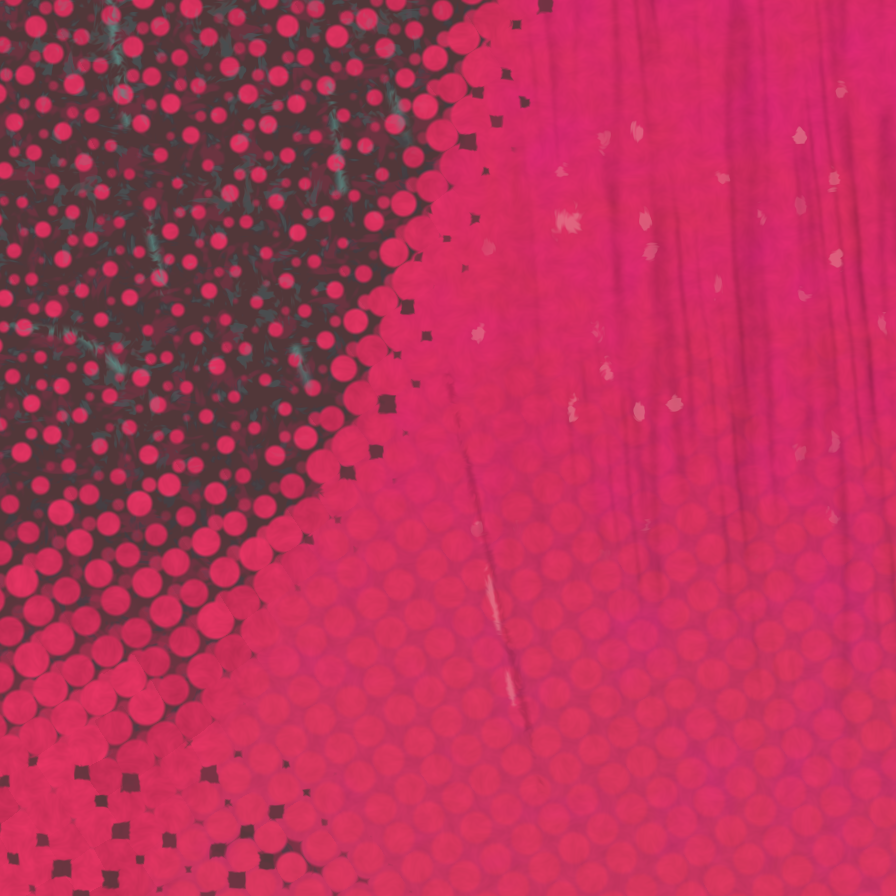
This background is drawn by a Shadertoy shader. Its source:

```glsl
// Worn halftone print: crimson dots over a dark brown corner, merging into scratched pink paint.
#define PITCH 0.0392
#define DOT_MIN 0.20
#define DOT_FULL 0.84
#define SOFTNESS 0.0016
#define STREAK 0.10
#define GHOST 0.9
#define CHIP_GRID 23.0
#define CHIP_RATE 0.15

const vec3 PINK = vec3(0.83, 0.18, 0.36), MAGENTA = vec3(0.83, 0.14, 0.46);
const vec3 CRIMSON = vec3(0.84, 0.19, 0.36), PALE = vec3(0.90, 0.50, 0.56);
const vec3 BROWN = vec3(0.32, 0.215, 0.225), PLUM = vec3(0.52, 0.19, 0.28);
const vec3 TEAL = vec3(0.36, 0.56, 0.53), SLATE = vec3(0.22, 0.25, 0.28);
const vec2 ORIGIN = vec2(0.035, 0.547);
const mat2 TURN = mat2(0.836, 0.548, -0.548, 0.836);
// Worn marks in the dark area: start xy, end xy
const vec4 MARKS[7] = vec4[7](
    vec4(0.122, 1.00, 0.142, 0.862), vec4(0.368, 0.905, 0.382, 0.79),
    vec4(0.438, 0.895, 0.464, 0.82), vec4(0.01, 0.638, 0.09, 0.625),
    vec4(0.09, 0.625, 0.135, 0.588), vec4(0.165, 0.755, 0.182, 0.675),
    vec4(0.33, 0.61, 0.345, 0.57));

float hash(vec2 p) {
    vec3 q = fract(vec3(p.xyx) * 0.1031);
    q += dot(q, q.yzx + 33.33);
    return fract((q.x + q.y) * q.z);
}
// Layered, warped sines in about -1..1
float waves(vec2 p) {
    float sum = 0.0, amp = 0.5;
    for (int i = 0; i < 4; i++) {
        p = mat2(0.8, 0.6, -0.6, 0.8) * p * 1.7 + 1.3;
        p += 0.6 * sin(p.yx * 0.8);
        sum += amp * sin(p.x) * sin(p.y);
        amp *= 0.7;
    }
    return sum;
}
float fall(float a, float b, float x) { return 1.0 - smoothstep(a, b, x); }
float segment(vec2 p, vec2 a, vec2 b) {
    vec2 ab = b - a;
    return length(p - a - ab * clamp(dot(p - a, ab) / dot(ab, ab), 0.0, 1.0));
}
// Signed distance across the curved border; positive on the painted side
float border(vec2 p) {
    float t = 1.0 - p.y;
    return p.x - (0.56 - 0.3 * t - 0.1 * t * t);
}
// Dark patch on the lower edge
float lowerPatch(vec2 p) {
    vec2 q = (p - vec2(0.33, 0.04)) / vec2(0.14, 0.045);
    q.y += 0.9 * q.x;
    return exp(-dot(q, q));
}
// Dot radius, in units of the pitch
float dotSize(vec2 p) {
    float r = DOT_MIN + 0.27 * fall(0.28, 0.56, p.y) + 0.17 * fall(0.12, 0.22, p.y);
    r += 0.09 * smoothstep(0.78, 1.0, p.y);
    return mix(r, DOT_FULL, smoothstep(-0.09, 0.08, border(p))) - 0.4 * lowerPatch(p);
}
// Rotated dot screen: edge distance, random value, distance to centre
vec3 halftone(vec2 p, vec2 origin, float scale) {
    vec2 q = (p - origin) * TURN / PITCH, base = floor(q + 0.5);
    vec3 best = vec3(9.0);
    for (int j = -1; j <= 1; j++)
    for (int i = -1; i <= 1; i++) {
        vec2 c = base + vec2(i, j);
        float rnd = hash(c + 40.0);
        float r = scale * dotSize(TURN * c * PITCH + origin) + 0.1 * (rnd - 0.5);
        float d = length(q - c - 0.1 * vec2(rnd - 0.5, hash(c + 71.0) - 0.5));
        if (d - r < best.x) best = vec3(d - r, rnd, d);
    }
    return best * vec3(PITCH, 1.0, 1.0);
}

void mainImage(out vec4 fragColor, in vec2 fragCoord) {
    vec2 p = fragCoord / iResolution.y;
    float aa = 0.7 / iResolution.y + SOFTNESS;
    float mottle = waves(p * 14.0), grain = waves(p * 75.0), side = border(p);

    // Dark ground, stained plum and slate
    float stain = 0.8 * fall(0.1, 0.45, p.y + 0.08 * mottle) + 0.5 * smoothstep(0.1, 0.5, waves(p * 40.0 + 9.0));
    vec3 ground = mix(BROWN, PLUM, min(stain, 0.85));
    ground = mix(ground, SLATE, 0.5 * smoothstep(0.1, 0.6, grain));

    // Paint: colour drift, dark hairline streaks and a faint dot screen
    vec3 dots = halftone(p, ORIGIN, 1.0);
    vec3 paint = mix(PINK, MAGENTA, clamp(0.2 + 0.4 * mottle + 0.4 * (p.x + p.y - 1.3), 0.0, 0.7));
    float x = p.x + 0.07 * p.y + 0.002 * mottle;
    float lines = pow(0.5 + 0.5 * sin(95.0 * x + 2.0 * sin(23.0 * x + 3.0 * p.y)), 5.0)
                + pow(0.5 + 0.5 * sin(230.0 * x + 2.5 * sin(41.0 * x + 5.0 * p.y)), 4.0);
    lines *= smoothstep(-0.5, 0.5, waves(vec2(p.x * 22.0, p.y * 4.0)));
    paint *= 1.02 + 0.04 * grain - STREAK * lines * smoothstep(0.48, 0.75, p.x) * smoothstep(0.0, 0.6, p.y);
    float ghost = smoothstep(0.36, 0.52, dots.z) * fall(0.3, 0.75, p.y + 0.1 * mottle);
    paint += GHOST * vec3(-0.07, -0.01, 0.01) * ghost + vec3(0.0, 0.03, 0.0) * fall(0.2, 0.6, p.y);

    // Large dots and their smaller companions
    vec3 small = halftone(p, ORIGIN + vec2(0.011, 0.021), 0.55);
    vec3 ink = mix(CRIMSON * (0.93 + 0.1 * dots.y + 0.06 * grain), paint, smoothstep(-0.04, 0.05, side));
    float companion = fall(-aa, aa, small.x) * (1.0 - lowerPatch(p)) * (0.3 + 0.6 * small.y);
    vec3 color = mix(mix(ground, ink, companion), ink, fall(-aa, aa, dots.x));

    // Square gaps left between merged dots
    vec2 q = (p - ORIGIN) * TURN / PITCH, cell = floor(q), gap = abs(TURN * (fract(q) - 0.5));
    float gaps = smoothstep(-0.02, 0.01, side) * fall(0.04, 0.085, side) * smoothstep(0.2, 0.5, p.y);
    gaps = max(gaps, fall(0.12, 0.21, p.y) * fall(0.26, 0.42, p.x));
    float gapSize = gaps * (0.08 + 0.18 * hash(cell)) * step(0.25, hash(cell + 19.0));
    float hole = fall(-0.04, 0.05, max(gap.x, gap.y) - gapSize + 0.06 * grain) * smoothstep(0.02, 0.1, gapSize);
    color = mix(color, mix(BROWN, PLUM, 0.6 * hash(cell + 5.0)), 0.9 * hole);

    // Teal wear over the dark corner
    float wear = 0.0;
    for (int i = 0; i < 7; i++)
        wear = max(wear, fall(0.001, 0.011, segment(p, MARKS[i].xy, MARKS[i].zw) + 0.006 * grain));
    wear = wear * smoothstep(-0.4, 0.3, grain + 0.4 * mottle) + 0.3 * smoothstep(0.25, 0.7, grain + 0.5 * mottle);
    color = mix(color, TEAL, 0.7 * wear * fall(-0.1, -0.03, side) * smoothstep(0.4, 0.55, p.y));

    // Pale chips scattered over the upper paint
    vec2 g = p * CHIP_GRID, id = floor(g), off = fract(g) - 0.3 - 0.4 * vec2(hash(id), hash(id + 7.0));
    float chips = fall(0.08, 0.2, length(off * vec2(1.2, 0.8)) + 0.2 * grain) * step(hash(id + 31.0), CHIP_RATE);
    chips *= smoothstep(0.04, 0.1, side) * smoothstep(0.36, 0.45, p.y) * (0.4 + 0.6 * hash(id + 3.0));
    chips = max(chips, fall(0.006, 0.017, length(p - vec2(0.633, 0.755)) + 0.012 * grain));

    // Long scratch with a broken pale core
    float scratch = segment(p, vec2(0.5, 0.58), vec2(0.605, 0.12)) + 0.003 * grain;
    color *= 1.0 - 0.13 * fall(0.0, 0.008, scratch) * smoothstep(-0.5, 0.3, mottle + grain);
    float core = segment(p, vec2(0.533, 0.415), vec2(0.573, 0.215)) + 0.003 * grain;
    chips = max(chips, smoothstep(-0.3, 0.5, sin(p.y * 56.0 + 2.0) + grain) * fall(0.001, 0.006, core));
    fragColor = vec4(clamp(mix(color, PALE, 0.65 * chips), 0.0, 1.0), 1.0);
}
```
